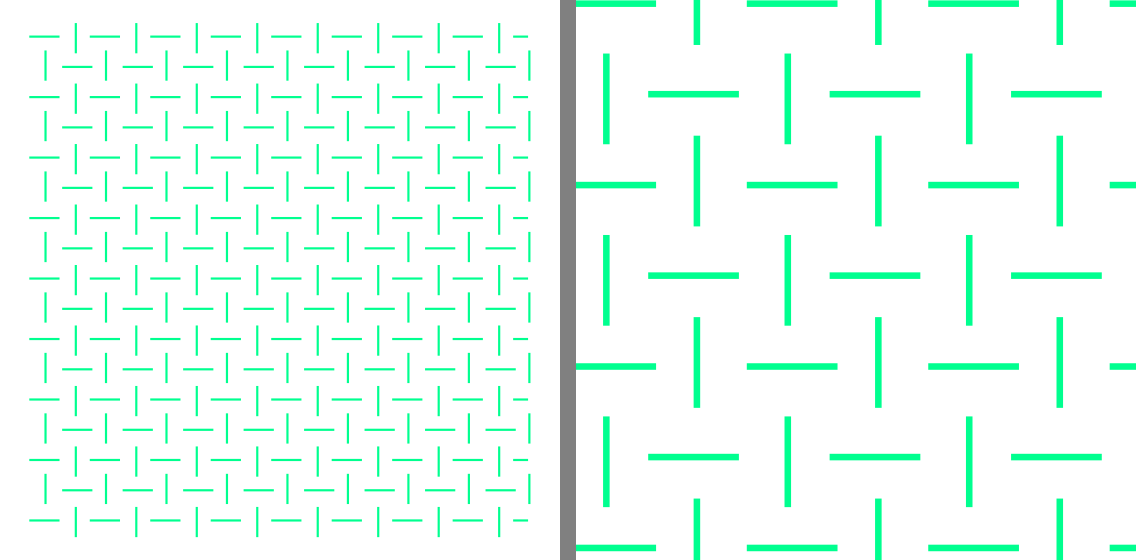
Left, the full canvas; right, a detail of the centre.
Give the GLSL for this pattern, as a WebGL 1 fragment shader.

```glsl
precision highp float;

// Basket-like weave of thin green dashes on white, inside a blank margin.
// Four grids of dashes share one period: two horizontal, two vertical, with
// alternate rows shifted by about half a period. Edges use exact box coverage.

uniform vec2 u_resolution;

const vec3 PAPER = vec3(1.0);
const vec3 INK = vec3(0.0, 1.0, 0.56);

const float PERIOD = 0.1080;
const float DASH_LENGTH = 0.0540;
const float LINE_WIDTH = 0.0039;
const float RIGHT_TRIM = 0.9430;  // cuts the last horizontal dashes short

// Centre of the top left dash in each grid, measured from the top left corner
const vec2 LONG_ROW_HORIZONTAL = vec2(0.0793, 0.0654);
const vec2 LONG_ROW_VERTICAL = vec2(0.1354, 0.0682);
const vec2 SHORT_ROW_HORIZONTAL = vec2(0.1380, 0.1195);
const vec2 SHORT_ROW_VERTICAL = vec2(0.0813, 0.1171);

// Share of a square pixel at p covered by the rectangle from low to high
float boxCoverage(vec2 p, vec2 low, vec2 high, float pixel) {
  vec2 overlap = min(p + 0.5 * pixel, high) - max(p - 0.5 * pixel, low);
  vec2 share = clamp(overlap / pixel, 0.0, 1.0);
  return share.x * share.y;
}

// Centre of the nearest dash in a finite grid of count.x by count.y
vec2 nearestCentre(vec2 p, vec2 first, vec2 count) {
  vec2 cell = floor((p - first) / PERIOD + 0.5);
  return first + PERIOD * clamp(cell, vec2(0.0), count - 1.0);
}

float horizontalDashes(vec2 p, vec2 first, vec2 count, float pixel) {
  vec2 centre = nearestCentre(p, first, count);
  vec2 halfSize = 0.5 * vec2(DASH_LENGTH, LINE_WIDTH);
  vec2 high = centre + halfSize;
  high.x = min(high.x, RIGHT_TRIM);
  return boxCoverage(p, centre - halfSize, high, pixel);
}

float verticalDashes(vec2 p, vec2 first, vec2 count, float pixel) {
  vec2 centre = nearestCentre(p, first, count);
  vec2 halfSize = 0.5 * vec2(LINE_WIDTH, DASH_LENGTH);
  return boxCoverage(p, centre - halfSize, centre + halfSize, pixel);
}

void main() {
  // Centred square canvas, with y running down from the top
  float pixel = 1.0 / min(u_resolution.x, u_resolution.y);
  vec2 p = (gl_FragCoord.xy - 0.5 * u_resolution) * pixel + 0.5;
  p.y = 1.0 - p.y;

  // Nine long rows alternate with eight short rows
  float ink = horizontalDashes(p, LONG_ROW_HORIZONTAL, vec2(9.0, 9.0), pixel);
  ink = max(ink, verticalDashes(p, LONG_ROW_VERTICAL, vec2(8.0, 9.0), pixel));
  ink = max(ink, horizontalDashes(p, SHORT_ROW_HORIZONTAL, vec2(8.0, 8.0), pixel));
  ink = max(ink, verticalDashes(p, SHORT_ROW_VERTICAL, vec2(9.0, 8.0), pixel));

  gl_FragColor = vec4(mix(PAPER, INK, ink), 1.0);
}
```
